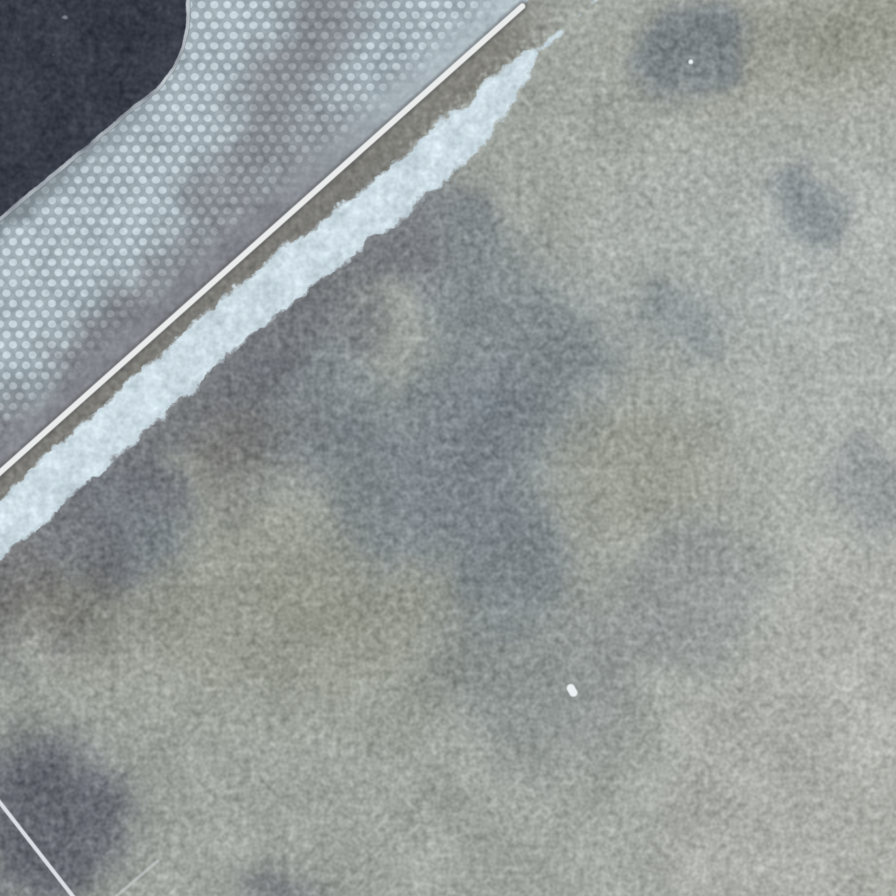
Give the GLSL for this texture, as a Shadertoy shader.

```glsl
// Aerial view of stained concrete, a melting snow strip, dotted paving and a dark road corner.

vec2 hash2(vec2 p) {
    vec3 q = fract(vec3(p.xyx) * vec3(0.1031, 0.1030, 0.0973));
    q += dot(q, q.yzx + 33.33);
    return fract((q.xx + q.yz) * q.zy);
}

// Gradient noise, about -0.7 to 0.7
float noise(vec2 p) {
    vec2 i = floor(p), f = p - i;
    vec2 u = f * f * f * (f * (f * 6.0 - 15.0) + 10.0);
    vec2 e = vec2(1, 0);
    float a = dot(hash2(i) * 2.0 - 1.0, f);
    float b = dot(hash2(i + e) * 2.0 - 1.0, f - e);
    float c = dot(hash2(i + e.yx) * 2.0 - 1.0, f - e.yx);
    float d = dot(hash2(i + 1.0) * 2.0 - 1.0, f - 1.0);
    return mix(mix(a, b, u.x), mix(c, d, u.x), u.y);
}

float fbm(vec2 p) {
    float sum = 0.0, amp = 0.6;
    for (int i = 0; i < 5; i++) {
        sum += amp * noise(p);
        p = mat2(1.6, 1.2, -1.2, 1.6) * p + 17.3;
        amp *= 0.6;
    }
    return sum;
}

float segment(vec2 p, vec2 a, vec2 b) {
    vec2 d = b - a;
    return length(p - a - d * clamp(dot(p - a, d) / dot(d, d), 0.0, 1.0));
}

float blob(vec2 p, vec2 centre, vec2 radius) {
    vec2 q = (p - centre) / radius;
    return exp(-dot(q, q));
}

// Nearest dot of a staggered grid
float dotGrid(vec2 p) {
    p /= vec2(0.0145, 0.0115);
    p.x += 0.5 * mod(floor(p.y), 2.0);
    return length((fract(p) - 0.5) * vec2(1.15, 1.0));
}

vec3 concrete(vec2 p, float kerb, float along, float grain) {
    vec2 w = p + 0.065 * vec2(fbm(p * 9.0), fbm(p * 9.0 + 40.0));
    vec3 col = mix(vec3(0.625, 0.645, 0.62), vec3(0.68, 0.69, 0.665), smoothstep(0.5, 1.0, p.x));
    col += vec3(0.0, 0.012, 0.025) * blob(p, vec2(0.9, 0.68), vec2(0.25));

    // Olive tints
    float olive = 0.8 * blob(w, vec2(0.72, 0.48), vec2(0.10, 0.08)) + 0.8 * blob(w, vec2(0.36, 0.33), vec2(0.25, 0.11));
    olive += blob(w, vec2(0.96, 0.97), vec2(0.07)) + 0.7 * blob(w, vec2(0.82, 0.93), vec2(0.12, 0.08));
    col = mix(col, vec3(0.54, 0.55, 0.49), 0.65 * min(olive, 1.0));

    // Damp stains: centre, radius, strength
    const vec4 stains[12] = vec4[12](
        vec4(0.50, 0.49, 0.14, 0.85), vec4(0.58, 0.60, 0.11, 0.65), vec4(0.33, 0.55, 0.10, 0.75),
        vec4(0.56, 0.37, 0.07, 0.65), vec4(0.13, 0.41, 0.08, 0.85), vec4(0.50, 0.72, 0.08, 0.60),
        vec4(0.77, 0.945, 0.06, 0.80), vec4(0.90, 0.77, 0.045, 0.55), vec4(0.75, 0.64, 0.05, 0.45),
        vec4(0.60, 0.25, 0.13, 0.35), vec4(0.77, 0.34, 0.09, 0.35), vec4(0.98, 0.45, 0.06, 0.40));
    float dry = 1.0;
    for (int i = 0; i < 12; i++) {
        float b = blob(w, stains[i].xy, vec2(stains[i].z));
        dry *= 1.0 - stains[i].w * smoothstep(0.12, 0.8, b);
    }
    float damp = (1.0 - dry) * (1.0 - 0.7 * blob(w, vec2(0.445, 0.61), vec2(0.045, 0.07)));
    col = mix(col, vec3(0.455, 0.49, 0.525), 0.9 * damp);

    // Dark melt margin and lower corner stains
    float melt = smoothstep(0.20, 0.09, kerb + 0.14 * fbm(p * 13.0)) * smoothstep(0.66, 0.48, along);
    col = mix(col, vec3(0.43, 0.44, 0.465), 0.75 * melt);
    float corner = smoothstep(0.3, 0.85, blob(w, vec2(0.05, 0.09), vec2(0.14, 0.12)));
    corner += 0.6 * blob(w, vec2(0.31, 0.0), vec2(0.05, 0.04));
    col = mix(col, vec3(0.37, 0.38, 0.42), 0.85 * min(corner, 1.0));
    float brown = blob(w, vec2(0.27, 0.50), vec2(0.06, 0.05)) + blob(w, vec2(0.05, 0.33), vec2(0.11, 0.06));
    col = mix(col, vec3(0.44, 0.43, 0.41), 0.55 * min(brown, 1.0));
    return col + 0.11 * fbm(p * 14.0 + 8.0) + 0.13 * grain;
}

void mainImage(out vec4 fragColor, in vec2 fragCoord) {
    vec2 p = fragCoord / iResolution.xy;
    float aa = 1.0 / iResolution.y;
    float grain = noise(p * 115.0) + 0.7 * noise(p * 210.0 + 9.0);

    // Distance across and along the kerb line
    vec2 k = p - vec2(0.0, 0.473);
    float kerb = dot(k, vec2(0.666, -0.746));
    float along = dot(k, vec2(0.746, 0.666));
    vec3 col = concrete(p, kerb, along, grain);

    // Bare strip beside the kerb
    float bare = smoothstep(0.055, 0.025, kerb + 0.02 * grain) * smoothstep(0.83, 0.73, along);
    col = mix(col, vec3(0.49, 0.485, 0.46) + 0.09 * grain, 0.8 * bare);

    // Snow strip with a ragged edge and tapered tip
    float middle = 0.047 + 0.015 * smoothstep(0.25, 0.62, along) - 0.012 * smoothstep(0.65, 0.75, along);
    float halfWidth = 0.027 * sqrt(clamp((0.76 - along) / 0.14, 0.0, 1.0));
    float snowEdge = abs(kerb - middle) - halfWidth + 0.016 * fbm(p * 30.0) + 0.004 * grain;
    vec3 snow = vec3(0.80, 0.86, 0.89) + 0.16 * fbm(p * 32.0) + 0.09 * grain;
    col = mix(col, snow, smoothstep(0.003, -0.003, snowEdge));

    // Paving with worn patches and raised dots
    float wear = smoothstep(-0.11, -0.015, kerb + 0.09 * fbm(p * 11.0)) * smoothstep(0.75, 0.35, along);
    float scuff = segment(p, vec2(0.25, 0.77), vec2(0.37, 0.99)) + 0.07 * fbm(p * 16.0);
    wear = max(wear, 0.75 * smoothstep(0.075, 0.01, scuff));
    vec3 paving = mix(vec3(0.68, 0.735, 0.76), vec3(0.51, 0.52, 0.545), wear);
    float dots = smoothstep(0.46, 0.26, dotGrid(p));
    paving += (dots - 0.4) * 0.16 * smoothstep(-0.01, -0.05, kerb) * (1.0 - 0.5 * wear);
    paving += 0.10 * fbm(p * 22.0) + 0.07 * grain;
    col = mix(col, paving, smoothstep(aa, -aa, kerb));

    // Dark road with a rounded corner and pale rim
    vec2 sides = vec2(p.x - 0.212, dot(p - vec2(0.0, 0.753), vec2(0.638, -0.771))) + 0.04;
    float road = length(max(sides, 0.0)) + min(max(sides.x, sides.y), 0.0) - 0.04;
    road += 0.003 * fbm(p * 35.0);
    float gutter = smoothstep(0.025, 0.004, road + 0.025 * fbm(p * 30.0)) * smoothstep(0.25, 0.0, p.x);
    col = mix(col, vec3(0.40, 0.43, 0.46), 0.6 * gutter);
    vec3 asphalt = vec3(0.215, 0.235, 0.275) + 0.08 * fbm(p * 18.0) + 0.08 * grain;
    asphalt += 0.3 * smoothstep(0.48, 0.7, noise(p * 75.0 + 5.0));
    col = mix(col, asphalt, smoothstep(0.002, -0.002, road));
    float rim = smoothstep(0.0035, 0.001, abs(road + 0.002));
    col = mix(col, vec3(0.78, 0.81, 0.83), rim * (0.75 + 0.5 * noise(p * 40.0)));

    // Painted lines and small white flecks
    float line = segment(p, vec2(-0.02, 0.455), vec2(0.583, 0.993));
    col = mix(col, vec3(0.32, 0.32, 0.33), 0.5 * smoothstep(0.009, 0.003, line));
    col = mix(col, vec3(0.92, 0.93, 0.93), smoothstep(0.0045, 0.002, line));
    float mark = segment(p, vec2(-0.01, 0.117), vec2(0.085, -0.005));
    col = mix(col, vec3(0.86, 0.88, 0.90), smoothstep(0.0035, 0.001, mark));
    mark = segment(p, vec2(0.13, 0.0), vec2(0.176, 0.039));
    col = mix(col, vec3(0.77, 0.79, 0.79), 0.7 * smoothstep(0.003, 0.0005, mark));
    float fleck = min(segment(p, vec2(0.637, 0.232), vec2(0.640, 0.227)), length(p - vec2(0.771, 0.931)) + 0.002);
    col = mix(col, vec3(0.93, 0.95, 0.96), smoothstep(0.006, 0.003, fleck));

    fragColor = vec4(clamp(col, 0.0, 1.0), 1.0);
}
```
